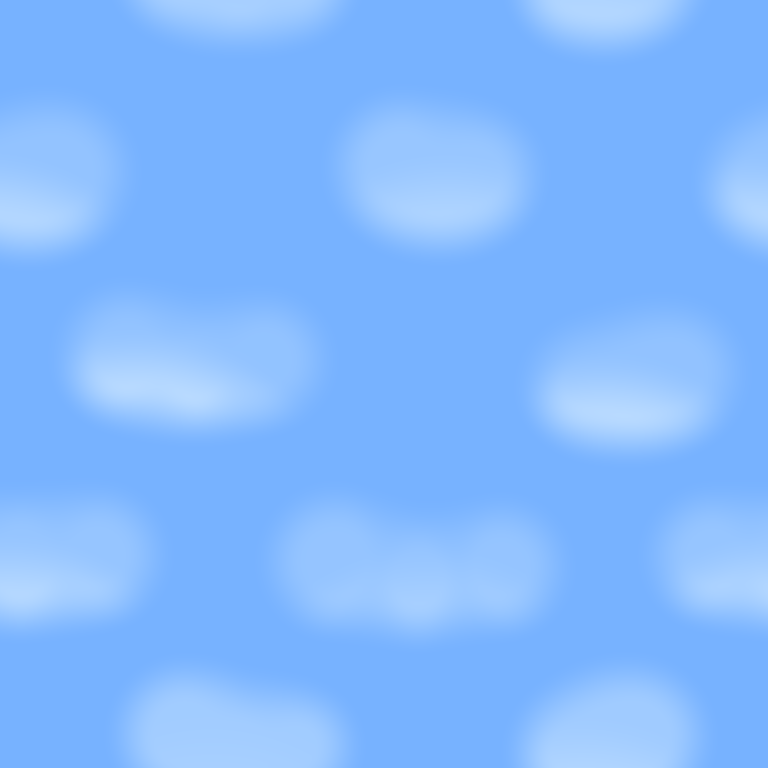
This texture is drawn by a three.js fragment shader. Its source:

```glsl
varying vec2 vUv;

float hash(vec2 p) {
  vec3 q = fract(vec3(p.xyx) * 0.1031);
  q += dot(q, q.yzx + 33.33);
  return fract((q.x + q.y) * q.z);
}

float smoothUnion(float a, float b, float k) {
  float h = max(k - abs(a - b), 0.0) / k;
  return min(a, b) - 0.25 * k * h * h;
}

// Three round puffs side by side, resting on a gently curved base
float cloudDistance(vec2 p, vec2 seed) {
  float spread = mix(0.035, 0.11, hash(seed + 3.7));
  float d = 1.0;
  for (int i = 0; i < 3; i++) {
    float side = float(i) - 1.0;
    float radius = mix(0.06, 0.085, hash(seed + 11.3 + 5.1 * side));
    vec2 center = vec2(side * spread, radius - 0.078 + 0.014 * abs(side));
    d = smoothUnion(d, length(p - center) - radius, 0.05);
  }
  return d;
}

// Opacity: blurred outline, thin at the top and dense near the base
float cloudOpacity(vec2 p, vec2 seed) {
  float body = 1.0 - smoothstep(-0.042, 0.03, cloudDistance(p, seed));
  float tilt = 0.7 * (hash(seed + 21.9) - 0.5);
  float height = p.y + tilt * p.x + 2.0 * p.x * p.x;
  float dense = mix(0.68, 0.98, hash(seed + 31.3));
  float thin = mix(0.35, 0.6, hash(seed + 43.7));
  return body * mix(dense, thin, smoothstep(-0.055, 0.045, height));
}

void main() {
  vec3 sky = vec3(0.467, 0.698, 1.0);
  vec3 cloudWhite = vec3(0.745, 0.868, 1.0);
  float cover = 0.0;

  // Four staggered rows of two clouds, wrapped around the tile
  for (int row = 0; row < 4; row++) {
    for (int col = 0; col < 2; col++) {
      vec2 cell = vec2(float(col), float(row));
      vec2 seed = cell * vec2(17.0, 29.0) + 5.0;
      vec2 jitter = vec2(hash(seed), hash(seed + 7.9)) - 0.5;
      float stagger = 0.24 * (1.0 - mod(cell.y, 2.0));
      vec2 center = vec2(0.05 + 0.5 * cell.x + stagger, 0.01 + 0.25 * cell.y);
      center += jitter * vec2(0.07, 0.04);
      vec2 p = fract(vUv - center + 0.5) - 0.5;
      cover = max(cover, cloudOpacity(p, seed));
    }
  }

  gl_FragColor = vec4(mix(sky, cloudWhite, cover), 1.0);
}
```
